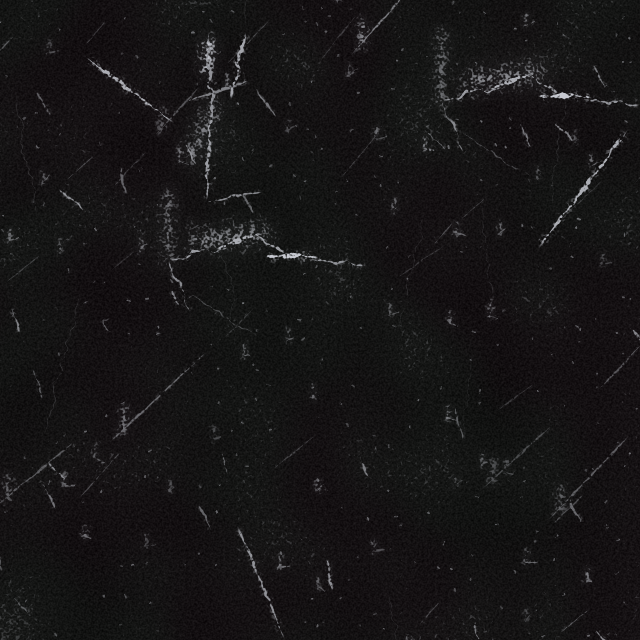
Reproduce this texture procedurally as a three.js fragment shader.

```glsl
// Polished black marble with broken white veins, diagonal scratches and mineral dust.
varying vec2 vUv;

const vec3 WARM_BLACK = vec3(0.080, 0.064, 0.072);
const vec3 GREEN_BLACK = vec3(0.074, 0.078, 0.074);
const vec3 VEIN_COLOR = vec3(0.78, 0.79, 0.82);
const float EDGE = 0.0013;        // softness of every outline
const vec2 GRAIN_AMOUNT = vec2(0.055, 0.035);  // fine, coarse
const float CLOUD_AMOUNT = 0.022;
const float FIELD_DUST = 0.20;
const float STEEP = 1.45;         // directions, in radians
const float DIAGONAL = 0.75;
const float FALLING = -1.05;
const vec2 LOWER_BRANCH = vec2(0.263, 0.594);
const vec2 UPPER_BRANCH = vec2(0.690, 0.844);

float grit;        // crumbly noise shared by all parts
float ink = 0.0;   // vein coverage painted so far
void paint(float amount) { ink = max(ink, amount); }

vec2 hash2(vec2 p) {
  vec3 q = fract(p.xyx * vec3(0.1031, 0.1030, 0.0973));
  q += dot(q, q.yzx + 33.33);
  return fract((q.xx + q.yz) * q.zy);
}
float corner(vec2 cell, vec2 offset) {
  float a = 6.2832 * hash2(cell).x;
  return dot(vec2(cos(a), sin(a)), offset);
}
float gradientNoise(vec2 p) {
  vec2 i = floor(p), f = fract(p), e = vec2(1.0, 0.0);
  vec2 u = f * f * f * (f * (f * 6.0 - 15.0) + 10.0);
  return mix(mix(corner(i, f), corner(i + e, f - e), u.x),
             mix(corner(i + e.yx, f - e.yx), corner(i + e.xx, f - e.xx), u.x), u.y);
}

// Tapered, wobbling stroke from a to b with a crumbled fringe
float vein(vec2 p, vec2 a, vec2 b, float width, float wobble) {
  float len = length(b - a);
  vec2 dir = (b - a) / len, q = p - a;
  float along = dot(q, dir), t = along / len;
  float across = dot(q, vec2(-dir.y, dir.x));
  if (t < 0.0 || t > 1.0 || abs(across) > 1.2 * wobble + 4.0 * width + EDGE) return 0.0;
  float taper = 4.0 * t * (1.0 - t), key = dot(a, vec2(71.3, 113.7));
  across = abs(across + wobble * taper * (gradientNoise(vec2(along * 30.0, key))
                                  + 0.5 * gradientNoise(vec2(along * 90.0, key))));
  float swell = 0.7 + 1.3 * gradientNoise(vec2(along * 40.0, key + 9.4)) + 0.6 * grit;
  float w = width * sqrt(taper) * swell;
  float body = (1.0 - smoothstep(w - EDGE, w + EDGE, across)) * smoothstep(-0.6, 0.0, grit);
  float fringe = (1.0 - smoothstep(0.0, 4.0 * width, across)) * smoothstep(0.05, 0.6, grit);
  return max(body, 0.5 * fringe) * smoothstep(0.0, 0.3, taper);
}

// Crumbs and a faint veil that thin out away from the line a-b
float powder(vec2 p, vec2 a, vec2 b, float radius) {
  vec2 q = p - a, axis = b - a;
  float d = length(q - axis * clamp(dot(q, axis) / dot(axis, axis), 0.0, 1.0));
  float fall = max(1.0 - d / radius, 0.0);
  return fall * (0.08 + smoothstep(0.0, 0.65, grit + 0.8 * fall - 0.5));
}

// One random stroke per grid cell, with an upright smudge near its start
float scatter(vec2 p, float cells, float density, float angle, float spread,
              float halfLength, float width, float wobble, float smudge, float seed) {
  float sum = 0.0;
  for (int k = 0; k < 9; k++) {
    vec2 cell = floor(p * cells) + vec2(mod(float(k), 3.0), floor(float(k) / 3.0)) - 1.0;
    vec2 id = cell + seed, kind = hash2(id + 57.0), shape = hash2(id + 131.0);
    if (kind.x > density) continue;
    float a = angle + spread * (2.0 * shape.x - 1.0);
    vec2 reach = vec2(cos(a), sin(a)) * halfLength * mix(0.4, 1.0, shape.y);
    vec2 center = (cell + hash2(id)) / cells, heart = center - 0.7 * reach;
    float mark = vein(p, center - reach, center + reach, width, wobble);
    if (smudge > 0.0) mark = max(mark, powder(p, heart, heart + vec2(0.1, 1.3) * smudge, smudge));
    sum = max(sum, mix(0.5, 1.0, kind.y) * mark);
  }
  return sum;
}

// Jagged horizontal vein with a falling leg and dust above
void paintBranch(vec2 p) {
  vec2 root = vec2(0.0), bend = vec2(0.095, 0.020), peak = vec2(0.143, 0.042);
  paint(0.75 * vein(p, root, bend, 0.0026, 0.012));
  paint(0.85 * vein(p, bend - vec2(0.02, 0.004), peak, 0.0036, 0.008));
  paint(0.75 * vein(p, peak - vec2(0.01, 0.0), vec2(0.182, 0.010), 0.0026, 0.010));
  paint(vein(p, vec2(0.150, 0.006), vec2(0.235, 0.003), 0.0038, 0.006));
  paint(0.7 * vein(p, vec2(0.220, 0.001), vec2(0.310, -0.008), 0.0024, 0.010));
  paint(0.65 * vein(p, root, vec2(0.034, -0.082), 0.0022, 0.008));
  paint(0.35 * vein(p, vec2(0.03, -0.05), vec2(0.14, -0.12), 0.0009, 0.008));
  paint(0.45 * powder(p, root, vec2(0.0, 0.10), 0.028));
  paint(0.60 * powder(p, vec2(0.05, 0.03), peak, 0.045));
}

// Upright vein with side shoots and a chalky crown
void paintTrunk(vec2 p) {
  vec2 foot = vec2(0.323, 0.684), knee = vec2(0.332, 0.83);
  paint(0.75 * vein(p, foot, knee, 0.0030, 0.012));
  paint(0.70 * vein(p, knee - vec2(0.0, 0.02), vec2(0.325, 0.95), 0.0035, 0.012));
  paint(0.80 * vein(p, vec2(0.361, 0.844), vec2(0.384, 0.95), 0.0035, 0.010));
  paint(0.60 * vein(p, vec2(0.29, 0.84), vec2(0.39, 0.875), 0.0020, 0.006));
  paint(0.65 * vein(p, foot, vec2(0.41, 0.70), 0.0020, 0.008));
  paint(0.90 * powder(p, vec2(0.324, 0.895), vec2(0.326, 0.93), 0.030));
  paint(0.55 * powder(p, vec2(0.30, 0.76), knee, 0.040));
}

void main() {
  vec2 p = vUv, turned = mat2(0.8, 0.6, -0.6, 0.8) * p;
  grit = gradientNoise(turned * 230.0) + 0.7 * gradientNoise(p * 95.0);
  float cloud = gradientNoise(p * 8.0 + 4.3);
  float tint = smoothstep(-0.3, 0.3, gradientNoise(p * 3.2 + 7.1) + 0.4 * cloud);
  vec3 stone = mix(WARM_BLACK, GREEN_BLACK, tint) + CLOUD_AMOUNT * cloud;
  stone += GRAIN_AMOUNT.x * gradientNoise(turned * 340.0) + GRAIN_AMOUNT.y * gradientNoise(p * 190.0);

  // Main veins
  paintTrunk(p);
  paintBranch(p - LOWER_BRANCH);
  paintBranch(p - UPPER_BRANCH);
  paint(0.85 * vein(p, vec2(0.13, 0.914), vec2(0.273, 0.807), 0.0032, 0.006));
  paint(0.85 * vein(p, vec2(0.84, 0.61), vec2(0.983, 0.80), 0.0032, 0.006));
  paint(0.70 * vein(p, vec2(0.37, 0.18), vec2(0.445, 0.0), 0.0024, 0.006));

  // Scratches, chips, hairlines and dust
  paint(0.60 * scatter(p, 3.5, 0.65, DIAGONAL, 0.10, 0.110, 0.0016, 0.002, 0.022, 11.0));
  paint(0.40 * scatter(p, 6.0, 0.40, DIAGONAL, 0.15, 0.050, 0.0011, 0.002, 0.0, 23.0));
  paint(0.70 * scatter(p, 8.0, 0.45, FALLING, 0.35, 0.028, 0.0020, 0.006, 0.0, 37.0));
  paint(0.20 * scatter(p, 4.0, 0.60, STEEP, 0.30, 0.130, 0.0006, 0.014, 0.0, 41.0));
  paint(0.55 * scatter(p, 11.0, 0.40, 0.2, 0.8, 0.012, 0.0015, 0.004, 0.012, 59.0));
  paint(0.50 * scatter(p, 45.0, 0.15, 0.3, 1.6, 0.004, 0.0014, 0.002, 0.0, 73.0));
  paint(FIELD_DUST * smoothstep(0.0, 0.6, grit + cloud - 0.55));
  gl_FragColor = vec4(mix(stone, VEIN_COLOR, ink), 1.0);
}
```
